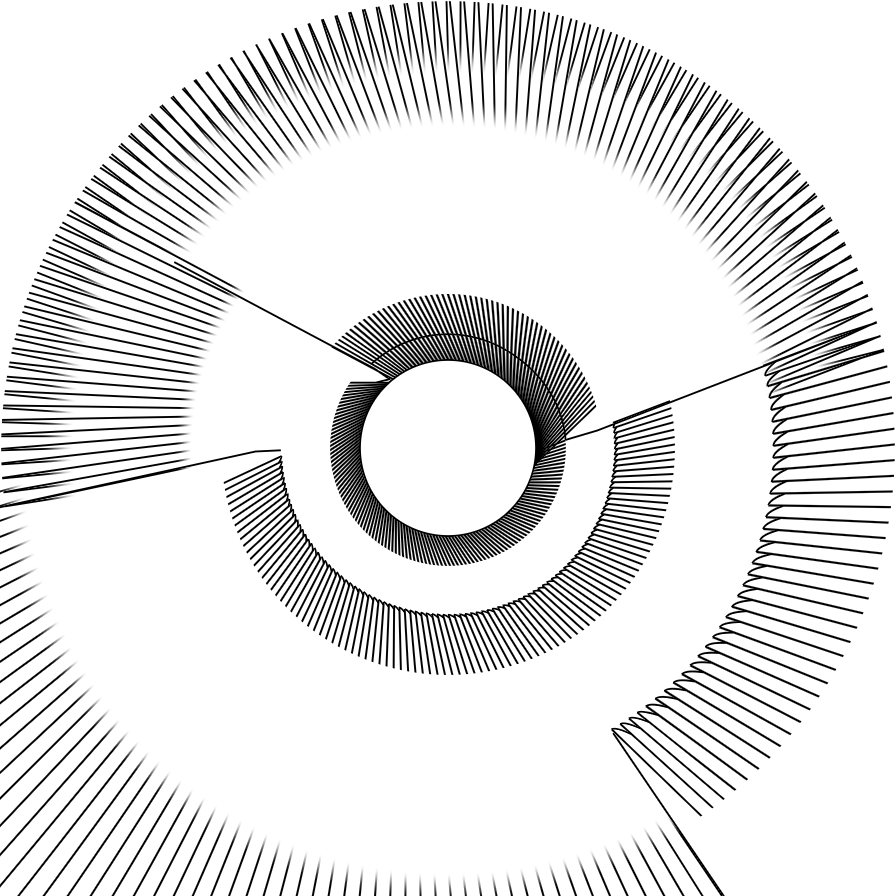
Give the GLSL for this pattern, as a Shadertoy shader.

```glsl
// Draws nested spiral fans of fine black hatching around a white disc.

const float CANVAS = 7.68;    // canvas width in drawing units
const float HALF_WIDTH = 0.008; // half the pen width

float pixelSize;

float ink(float dist) {
    return clamp((HALF_WIDTH - dist) / pixelSize + 0.5, 0.0, 1.0);
}

float segment(vec2 p, vec2 a, vec2 b) {
    vec2 ab = b - a;
    float h = clamp(dot(p - a, ab) / dot(ab, ab), 0.0, 1.0);
    return ink(length(p - a - ab * h));
}

// Strokes that pass the centre at an offset, spread between two angles.
// sweep: start and end in degrees; offset: miss distance at start and end;
// band: inner and outer radius; taper: tip length; curl: hook height.
float fan(vec2 p, vec2 sweep, vec2 offset, vec2 band, float taper, float curl) {
    float r = length(p);
    if (r < band.x - 0.04 || r > band.y + 0.04) return 0.0;

    float span = sweep.y - sweep.x;
    float count = round(span / 1.8);
    float stepAngle = span / count;
    float meanTurn = degrees(asin(min(0.45 / r, 1.0)));
    float angle = degrees(atan(p.y, p.x)) + meanTurn - sweep.x;
    angle = mod(angle + 20.0, 360.0) - 20.0;

    // Unwind the slant, which eases along the fan
    float miss = mix(offset.x, offset.y, clamp(angle / span, 0.0, 1.0));
    float sine = min(miss / r, 0.99);
    angle += degrees(asin(sine)) - meanTurn;
    float cell = angle / stepAngle;
    float spacing = r * radians(stepAngle) * sqrt(1.0 - sine * sine);

    // Neighbouring strokes add up where the fan is dense
    float strokes = 0.0;
    for (int i = -1; i <= 1; i++) {
        float k = round(cell) + float(i);
        if (k >= 0.0 && k <= count)
            strokes += ink(abs(cell - k) * spacing);
    }
    float ends = clamp((r - band.x) / pixelSize + 0.5, 0.0, 1.0)
               * clamp((band.y - r) / pixelSize + 0.5, 0.0, 1.0);
    if (taper > 0.0) ends *= smoothstep(0.0, taper, r - band.x);
    strokes = min(strokes, 1.0) * ends;

    // Hooks joining each stroke to the next at the inner rim
    if (curl > 0.0 && cell > 0.0 && cell < count) {
        float u = fract(cell);
        float slope = 2.0 * curl * u / spacing;
        float gap = abs(r - band.x - curl * u * u) / sqrt(1.0 + slope * slope);
        strokes = max(strokes, ink(gap));
    }
    return strokes;
}

void mainImage(out vec4 fragColor, in vec2 fragCoord) {
    pixelSize = CANVAS / iResolution.y;
    vec2 p = (fragCoord - 0.5 * iResolution.xy) * pixelSize;
    float r = length(p);
    float theta = degrees(atan(p.y, p.x));

    // Dense rings around the disc
    float dark = fan(p, vec2(180, 381), vec2(0.56, 0.30), vec2(0.75, 1.01), 0.0, 0.0);
    dark = max(dark, fan(p, vec2(44, 152), vec2(0.62, 0.30), vec2(0.75, 1.32), 0.0, 0.0));
    dark = max(dark, ink(abs(r - 0.755)));
    if (theta > 4.0 && theta < 132.0)
        dark = max(dark, ink(abs(r - mix(1.01, 0.975, smoothstep(4.0, 60.0, theta)))));

    // Hooked fans below and to the right
    dark = max(dark, fan(p, vec2(205, 380.8), vec2(0.54, 0.30), vec2(1.43, 1.945), 0.0, 0.03));
    dark = max(dark, fan(p, vec2(-44, 20.8), vec2(0.76, 0.30), vec2(2.79, 3.83), 0.0, 0.13));

    // Large upper fan: long spikes, longer left spikes, short crossing spikes
    dark = max(dark, fan(p, vec2(21, 152), vec2(0.55, 0.36), vec2(2.75, 3.83), 0.25, 0.0));
    dark = max(dark, fan(p, vec2(152, 192), vec2(0.36, 0.30), vec2(2.19, 3.83), 0.15, 0.0));
    dark = max(dark, fan(p, vec2(14.2, 189), vec2(0.10), vec2(3.20, 3.83), 0.3, 0.0));

    // Outermost spikes running off the lower left
    dark = max(dark, fan(p, vec2(196, 304), vec2(0.70, 0.20), vec2(3.64, 6.0), 0.25, 0.0));

    // Long strokes linking one fan to the next
    dark = max(dark, segment(p, vec2(-2.34, 1.59), vec2(-0.63, 0.68)));
    dark = max(dark, segment(p, vec2(-0.63, 0.68), vec2(-0.50, 0.59)));
    dark = max(dark, segment(p, vec2(-0.50, 0.59), vec2(-0.62, 0.56)));
    dark = max(dark, segment(p, vec2(1.01, 0.07), vec2(1.28, 0.15)));
    dark = max(dark, segment(p, vec2(1.28, 0.15), vec2(3.66, 1.07)));
    dark = max(dark, segment(p, vec2(1.42, -2.45), vec2(2.37, -3.85)));
    dark = max(dark, segment(p, vec2(-3.85, -0.51), vec2(-1.65, -0.03)));
    dark = max(dark, segment(p, vec2(-1.65, -0.03), vec2(-1.44, -0.02)));

    fragColor = vec4(vec3(1.0 - dark), 1.0);
}
```
